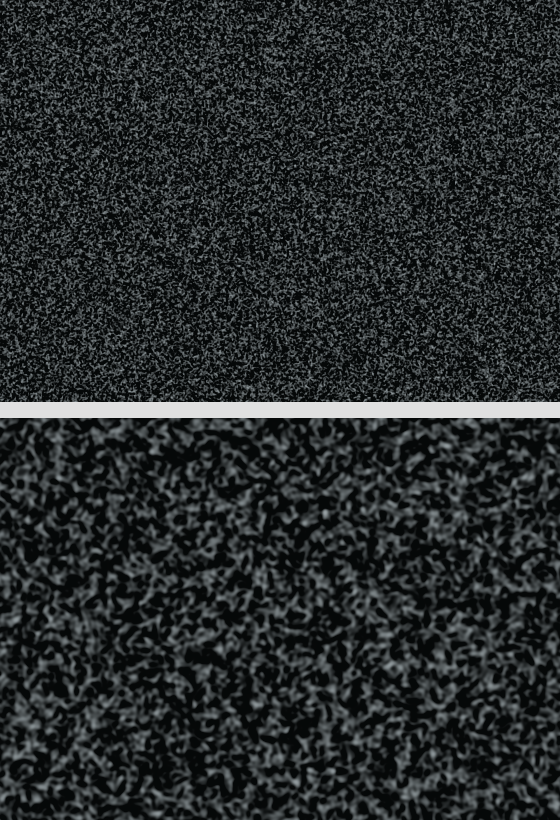
Top, the full canvas; bottom, a detail of the centre.
Give the GLSL for this texture, as a Shadertoy shader.

```glsl
const float CELLS = 230.0;        // streak cells per canvas height
const float STREAK_LENGTH = 1.27; // falloff radii, in cells
const float STREAK_WIDTH = 0.58;
const float SURROUND = 0.55;      // opposite halo that evens out broad patches
const int REACH = 3;              // neighbour cells searched each way
const float MEAN_LEVEL = 0.135;
const float CONTRAST = 0.168;
const float HIGHLIGHT_LIMIT = 3.5;
const float FLOOR_LEVEL = 0.03;
const float FLOOR_SOFTNESS = 0.02;
const float MOTTLE_SCALE = 14.0;
const float MOTTLE_AMOUNT = 0.015;
const float DARK_LEVEL = 0.04;
const float LIGHT_LEVEL = 0.47;
const vec3 DARK_COLOR = vec3(0.03, 0.04, 0.041);
const vec3 LIGHT_COLOR = vec3(0.44, 0.47, 0.48);
const float PI = 3.14159;

// Four random values in 0..1 for an integer cell
vec4 hash4(ivec2 cell, uint seed) {
    uvec4 v = uvec4(uint(cell.x + 4096), uint(cell.y + 4096), seed, seed + 7u);
    v = v * 1664525u + 1013904223u;
    v.x += v.y * v.w; v.y += v.z * v.x; v.z += v.x * v.y; v.w += v.y * v.z;
    v ^= v >> 16u;
    v.x += v.y * v.w; v.y += v.z * v.x; v.z += v.x * v.y; v.w += v.y * v.z;
    return vec4(v >> 8u) / 16777216.0;
}

// Smooth value noise, 0..1
float valueNoise(vec2 p) {
    ivec2 cell = ivec2(floor(p));
    vec2 f = fract(p);
    f = f * f * (3.0 - 2.0 * f);
    float bottom = mix(hash4(cell, 2u).x, hash4(cell + ivec2(1, 0), 2u).x, f.x);
    float top = mix(hash4(cell + ivec2(0, 1), 2u).x, hash4(cell + ivec2(1, 1), 2u).x, f.x);
    return mix(bottom, top, f.y);
}

// Sum of light and dark streaks in random directions, scaled to unit variance
float streakNoise(vec2 p) {
    ivec2 home = ivec2(floor(p));
    float sum = 0.0;
    for (int y = -REACH; y <= REACH; y++) {
        for (int x = -REACH; x <= REACH; x++) {
            ivec2 cell = home + ivec2(x, y);
            vec4 rnd = hash4(cell, 1u);
            vec2 offset = p - vec2(cell) - rnd.xy;
            float angle = PI * rnd.z;
            vec2 along = vec2(cos(angle), sin(angle));
            vec2 q = vec2(dot(offset, along), dot(offset, vec2(-along.y, along.x)));
            q /= vec2(STREAK_LENGTH, STREAK_WIDTH);
            float r2 = dot(q, q);
            float polarity = rnd.w < 0.5 ? -1.0 : 1.0;
            sum += polarity * (1.0 - SURROUND * r2) * exp(-r2);
        }
    }
    float energy = 0.5 - 0.5 * SURROUND + 0.25 * SURROUND * SURROUND;
    return sum / sqrt(PI * STREAK_LENGTH * STREAK_WIDTH * energy);
}

void mainImage(out vec4 fragColor, in vec2 fragCoord) {
    vec2 uv = fragCoord / iResolution.y;

    // Fine grain with gently limited highlights, over faint broad patches
    float grain = HIGHLIGHT_LIMIT * tanh(streakNoise(uv * CELLS) / HIGHLIGHT_LIMIT);
    float level = MEAN_LEVEL + CONTRAST * grain;
    level += MOTTLE_AMOUNT * (valueNoise(uv * MOTTLE_SCALE) - 0.5);

    // Soft floor gathers the dark gaps into near black
    float above = level - FLOOR_LEVEL;
    level = FLOOR_LEVEL + 0.5 * (above + sqrt(above * above + FLOOR_SOFTNESS * FLOOR_SOFTNESS));

    float tone = (level - DARK_LEVEL) / (LIGHT_LEVEL - DARK_LEVEL);
    vec3 color = mix(DARK_COLOR, LIGHT_COLOR, tone);
    fragColor = vec4(clamp(color, 0.0, 1.0), 1.0);
}
```
